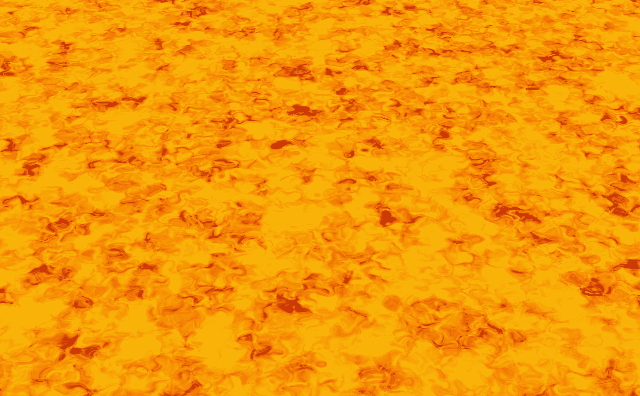
Give the GLSL for this texture, as a WebGL 1 fragment shader.

```glsl
precision highp float;
// Molten crust seen at a slant: yellow ground with ragged orange mottling and
// dark red clusters. Bump-weighted cellular noise is layered on a tilted plane,
// normalised to unit spread, and mapped through a six-step heat palette.

uniform vec2 u_resolution;

#define HORIZON 2.4        // height of the vanishing line, in canvas heights
#define TILT 1.4           // foreshortening at the lower edge
#define PATCH_FREQ 10.0    // dark clusters per canvas height
#define GRAIN_FREQ 25.0    // coarsest mottling
#define VEIN_FREQ 34.0     // thin crooked veins
#define SPECK_FREQ 55.0    // small dark dots
#define SPECK_SHARE 0.06   // share of cells that hold a dot
#define WARP 0.010         // raggedness of the edges
#define CONTRAST 1.61      // palette steps per unit of noise
#define BIAS 1.2           // palette step at the mean
#define NOISE_SPREAD 0.387 // standard deviation of cellNoise

vec3 hash3(vec2 cell) {
  vec3 q = fract(cell.xyx * vec3(0.1031, 0.1030, 0.0973));
  q += dot(q, q.yxz + 33.33);
  return fract((q.xxy + q.yzz) * q.zyx);
}

// Sum of randomly signed round bumps, one per jittered cell; unit spread
float cellNoise(vec2 p) {
  vec2 base = floor(p);
  float sum = 0.0;
  for (int j = -1; j <= 1; j++) {
    for (int i = -1; i <= 1; i++) {
      vec2 cell = base + vec2(float(i), float(j));
      vec3 rnd = hash3(cell);
      vec2 d = p - cell - rnd.xy;
      float bump = max(1.0 - dot(d, d), 0.0);
      sum += (2.0 * rnd.z - 1.0) * bump * bump * bump;
    }
  }
  return sum / NOISE_SPREAD;
}

// Fractal mottling; octaves finer than a pixel fade out
float grain(vec2 p, float pixel) {
  mat2 turn = mat2(0.8, 0.6, -0.6, 0.8);
  float sum = 0.0, power = 0.0, amp = 1.0, freq = GRAIN_FREQ;
  for (int k = 0; k < 4; k++) {
    float visible = 1.0 - smoothstep(0.5, 1.6, freq * pixel);
    sum += amp * visible * cellNoise(p * freq + 17.3 * float(k));
    power += amp * amp;
    p = turn * p;
    freq *= 2.1;
    amp *= 0.7;
  }
  return sum / sqrt(power);
}

// Sparse round dots of varied size
float specks(vec2 p, float soft) {
  vec2 base = floor(p);
  float cover = 0.0;
  for (int j = -1; j <= 1; j++) {
    for (int i = -1; i <= 1; i++) {
      vec2 cell = base + vec2(float(i), float(j));
      vec3 rnd = hash3(cell + 71.0);
      float radius = 0.12 + 0.14 * fract(rnd.z * 91.7);
      float dist = length(p - cell - rnd.xy);
      float dot1 = 1.0 - smoothstep(radius - soft, radius + soft, dist);
      cover = max(cover, dot1 * step(rnd.z, SPECK_SHARE));
    }
  }
  return cover;
}

vec3 heatColor(float s) {
  vec3 c = vec3(0.975, 0.70, 0.03);
  c = mix(c, vec3(0.97, 0.63, 0.02), clamp(s, 0.0, 1.0));
  c = mix(c, vec3(0.97, 0.56, 0.02), clamp(s - 1.0, 0.0, 1.0));
  c = mix(c, vec3(0.95, 0.49, 0.02), clamp(s - 2.0, 0.0, 1.0));
  c = mix(c, vec3(0.91, 0.40, 0.02), clamp(s - 3.0, 0.0, 1.0));
  return mix(c, vec3(0.80, 0.23, 0.02), clamp(s - 4.0, 0.0, 1.0));
}

void main() {
  // Project the canvas onto the tilted ground
  vec2 view = gl_FragCoord.xy / u_resolution.y;
  view.x -= 0.5 * u_resolution.x / u_resolution.y;
  float depth = HORIZON / (HORIZON - view.y);
  vec2 ground = vec2(view.x, TILT * HORIZON) * depth;
  float pixel = depth * depth / u_resolution.y;

  // Ragged displacement
  vec2 coarse = ground * 30.0;
  vec2 ragged = ground + WARP * vec2(cellNoise(coarse + 5.7), cellNoise(coarse + 48.1));

  // Clusters, mottling and veins, each of unit spread
  float clusters = (cellNoise(ragged * PATCH_FREQ)
    + 0.6 * cellNoise(ragged * PATCH_FREQ * 2.1 + 31.0)) / 1.17;
  float mottle = grain(ragged, pixel);
  float veins = (0.8 - abs(cellNoise(ragged * VEIN_FREQ + 90.0))) / 0.6;

  float heat = 0.6 * clusters + 0.64 * mottle + 0.25 * veins
    + 0.2 * clusters * mottle;
  float dots = specks(ground * SPECK_FREQ, SPECK_FREQ * pixel * 0.6);
  float darkness = BIAS + CONTRAST * heat
    + 1.8 * dots * smoothstep(-0.6, 1.0, clusters);

  gl_FragColor = vec4(heatColor(darkness), 1.0);
}
```
